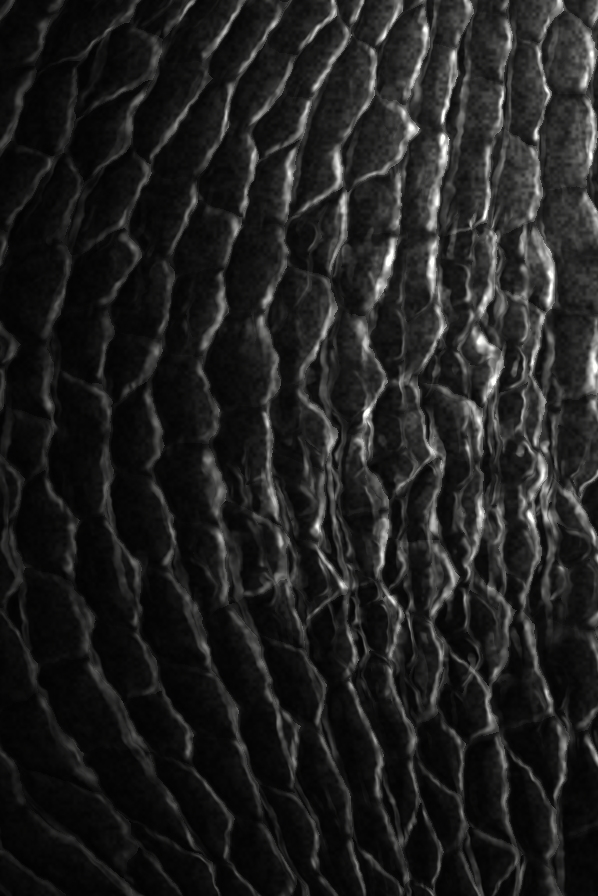
Give the GLSL for this texture, as a Shadertoy shader.

```glsl
// Black reptile leather under raking light from the upper right.
// Bent, staggered Voronoi columns form the scales; their right-hand rims and
// the long folds catch broken light, over a finely pebbled dark hide.

const vec2  SCALE_DENSITY = vec2(16.5, 11.2); // scales per canvas height
const vec2  SMALL_DENSITY = vec2(29.0, 19.0); // smaller scales in the crumpled zone
const vec2  JITTER        = vec2(0.48, 0.75);
const float BEND_TOP      = 0.85;
const float BEND_BOTTOM   = 0.72;
const float BEND_CENTRE   = 0.55;
const float CREASE_WIDTH  = 0.0105;
const float CORNER_ROUND  = 0.0034;
const float CREASE_LIGHT  = 0.78;
const float HIDE_DARK     = 0.026;
const float HIDE_SHEEN    = 0.17;
const vec3  TINT          = vec3(1.0, 1.0, 0.99);

vec2 hash22(vec2 p) {
    vec3 h = fract(p.xyx * vec3(0.1031, 0.1030, 0.0973));
    h += dot(h, h.yzx + 33.33);
    return fract((h.xx + h.yz) * h.zy);
}

float noise(vec2 p) {
    vec2 i = floor(p), f = fract(p);
    f = f * f * (3.0 - 2.0 * f);
    float low  = mix(hash22(i).x, hash22(i + vec2(1, 0)).x, f.x);
    float high = mix(hash22(i + vec2(0, 1)).x, hash22(i + vec2(1, 1)).x, f.x);
    return mix(low, high, f.y);
}

vec2 noise2(vec2 p) {
    return vec2(noise(p), noise(p + 37.7)) - 0.5;
}

// Bows the columns to the right at top and bottom, then roughens them.
vec2 bendHide(vec2 p) {
    float dy = p.y - BEND_CENTRE;
    float bow = dy * dy * (dy > 0.0 ? BEND_TOP : BEND_BOTTOM);
    float amount = smoothstep(0.72, 0.1, p.x) * mix(0.75, 1.0, smoothstep(0.0, 0.2, p.x));
    vec2 q = p - vec2(bow * amount, 0.0);
    q += 0.028 * noise2(p * 6.0) + 0.011 * noise2(p * 23.0);
    return q + 0.0045 * noise2(p * 75.0) + 0.002 * noise2(p * 170.0);
}

vec2 scaleCentre(vec2 cell) {
    float stagger = 0.5 * mod(cell.x, 2.0);
    return cell + vec2(0.5, 0.5 + stagger) + (hash22(cell) - 0.5) * JITTER;
}

// x: rounded distance to the scale's edge, y: sideways facing, z: random value
vec3 scales(vec2 p, vec2 density) {
    vec2 q = p * density, base = floor(q);
    vec2 nearest = vec2(0.0), home = base;
    float best = 1e3;
    for (int j = -2; j <= 2; j++)
    for (int i = -2; i <= 2; i++) {
        vec2 cell = base + vec2(i, j);
        vec2 r = scaleCentre(cell) - q;
        if (dot(r, r) < best) { best = dot(r, r); nearest = r; home = cell; }
    }
    float total = 1e-12, facing = 0.0;
    for (int j = -2; j <= 2; j++)
    for (int i = -2; i <= 2; i++) {
        if (i == 0 && j == 0) continue;
        vec2 r = scaleCentre(home + vec2(i, j)) - q;
        vec2 n = normalize(r - nearest);
        float d = dot(0.5 * (r + nearest), n) / length(n * density);
        float weight = exp(-d / CORNER_ROUND);
        total += weight;
        facing += weight * normalize(n * density).x;
    }
    float edge = max(-CORNER_ROUND * log(total), 0.0);
    return vec3(edge, facing / total, hash22(home + 5.0).y);
}

// Lit rim of a scale: strong on right-facing edges, nearly dark on the others.
float rim(vec3 s, float width) {
    float side = 0.07 + 0.93 * smoothstep(0.05, 0.9, s.y);
    float seam = 0.1 + 0.45 * smoothstep(0.3, 1.0, abs(s.y));
    side = mix(seam, side, smoothstep(0.0, 0.003, s.x));
    return side * (1.0 - smoothstep(0.35 * width, width, s.x));
}

// Long wavy folds that run between the columns, strongest low down.
float folds(vec2 q, vec2 p) {
    float u = q.x * SCALE_DENSITY.x + 0.3 * (noise(p * 9.0) - 0.5);
    float column = floor(u + 0.5);
    float d = abs(u - column) / SCALE_DENSITY.x;
    float strength = smoothstep(0.35, 0.65, noise(vec2(column * 7.3, p.y * 4.5)));
    strength *= mix(1.0, 0.55, smoothstep(0.4, 0.7, p.y));
    return strength * (1.0 - smoothstep(0.002, 0.0065, d));
}

void mainImage(out vec4 fragColor, in vec2 fragCoord) {
    vec2 uv = fragCoord / iResolution.xy;
    vec2 p = fragCoord / iResolution.y;
    vec2 q = bendHide(p);

    // Light pool and sheen
    float lit = mix(0.3, 1.0, smoothstep(-0.05, 0.8, uv.x))
              * mix(0.45, 1.0, smoothstep(-0.1, 0.6, uv.y));
    float sheen = smoothstep(0.1, 1.0, uv.x) * smoothstep(0.12, 0.95, uv.y);

    // Scales, with a crumpled zone of smaller ones right of the centre
    vec3 big = scales(q, SCALE_DENSITY);
    vec3 small = scales(q + 0.31, SMALL_DENSITY);
    float crumple = 1.0 - smoothstep(0.08, 0.36, length((p - vec2(0.47, 0.46)) * vec2(1.3, 0.8)));
    crumple = smoothstep(0.35, 0.7, 0.6 * crumple + 0.55 * noise(p * 11.0 + 3.0));

    // Creases, torn into strands and glints along their length
    float width = CREASE_WIDTH * mix(0.55, 1.35, noise(p * 17.0));
    float crease = max(rim(big, width), 0.75 * folds(q, p));
    crease = max(crease, 0.75 * crumple * rim(small, 0.75 * width));
    float striae = noise(vec2(q.x * 210.0, q.y * 70.0));
    float breaks = noise(p * vec2(48.0, 30.0) + 5.0);
    float flecks = noise(p * 150.0 + 9.0);
    crease *= (0.2 + 0.95 * striae) * (0.45 + 0.75 * breaks) * (0.7 + 0.7 * flecks);

    // Small lit nicks in the hide and a soft glow on right-hand slopes
    float nick = smoothstep(0.68, 0.88, noise(q * vec2(105.0, 45.0) + 2.0));
    nick *= (0.05 + 0.22 * crumple) * exp(-big.x / 0.02);
    float glow = exp(-big.x / 0.014) * (0.02 + 0.17 * max(big.y, 0.0));

    // Domed, pebbled hide, shaded on the slopes that face away
    float grain = 0.45 + 0.65 * noise(p * 250.0) + 0.45 * noise(p * 120.0);
    float dome = mix(0.3, 1.0, smoothstep(0.0, 0.016, big.x));
    dome *= 1.0 + 0.5 * big.y * exp(-big.x / 0.02);
    dome *= mix(1.0, 0.5 + 0.5 * smoothstep(0.0, 0.01, small.x), crumple);
    float hide = (HIDE_DARK + HIDE_SHEEN * sheen * mix(0.7, 1.2, big.z)) * dome;

    float value = (hide + lit * (glow + nick)) * grain + CREASE_LIGHT * lit * crease;
    fragColor = vec4(clamp(value, 0.0, 1.0) * TINT, 1.0);
}
```
